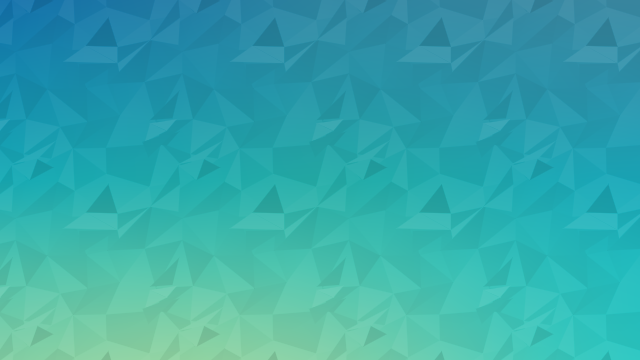
Give the GLSL for this background, as a WebGL 1 fragment shader.

```glsl
precision highp float;
uniform vec2 u_resolution;

#define TILE 0.463        // side of the repeating tile, in canvas heights
#define CELLS 5.0         // mesh cells along a tile
#define JITTER 0.68       // vertex displacement in cells
#define MESH_TONE 0.10    // contrast of the random facets
#define MESH_SLOPE 0.035  // shading drift within a facet
#define GLOW 0.07         // warm light along the lower left

float hash(vec2 p) {
  return fract(sin(dot(p, vec2(127.1, 311.7))) * 43758.5453);
}

float cross2(vec2 a, vec2 b) { return a.x * b.y - a.y * b.x; }

float edgeDistance(vec2 p, vec2 a, vec2 b) {
  return cross2(b - a, p - a) / length(b - a);
}

// Smooth coverage of a triangle with either winding
float triangle(vec2 p, vec2 a, vec2 b, vec2 c, float blur) {
  float winding = sign(cross2(b - a, c - a));
  float inside = min(winding * edgeDistance(p, a, b),
                 min(winding * edgeDistance(p, b, c),
                     winding * edgeDistance(p, c, a)));
  return clamp(inside / blur + 0.5, 0.0, 1.0);
}

// Jittered grid point that repeats with the tile
vec2 meshPoint(vec2 id) {
  vec2 key = mod(id, CELLS);
  vec2 offset = vec2(hash(key + 3.1), hash(key + 17.7)) - 0.5;
  return id + 0.5 + JITTER * offset;
}

float meshFacet(vec2 p, vec2 a, vec2 b, vec2 c, vec2 key, float blur) {
  float tone = MESH_TONE * (hash(key) - 0.5);
  float slope = MESH_SLOPE * dot(p - a, vec2(hash(key + 5.3), hash(key + 9.1)) - 0.5);
  return (tone + slope) * triangle(p, a, b, c, blur);
}

float meshTone(vec2 p, float blur) {
  float tone = 0.0;
  for (int j = -1; j <= 0; j++) {
    for (int i = -1; i <= 0; i++) {
      vec2 id = floor(p) + vec2(float(i), float(j));
      vec2 key = mod(id, CELLS);
      vec2 a = meshPoint(id);
      vec2 b = meshPoint(id + vec2(1.0, 0.0));
      vec2 c = meshPoint(id + 1.0);
      vec2 d = meshPoint(id + vec2(0.0, 1.0));
      // Most diagonals rise to the right
      bool rising = hash(key + 31.0) < 0.7;
      tone += meshFacet(p, a, b, rising ? d : c, key + 41.0, blur);
      tone += meshFacet(p, c, d, rising ? b : a, key + 67.0, blur);
    }
  }
  return tone;
}

// Accent triangle, wrapped around the tile borders
float accent(float base, vec2 p, vec2 a, vec2 b, vec2 c, float tone, float blur) {
  vec2 center = (a + b + c) / 3.0;
  vec2 q = fract(p - center + 0.5) - 0.5 + center;
  return mix(base, tone, triangle(q, a, b, c, blur));
}

// Five evenly spaced colours from top to bottom
vec3 ramp(vec3 a, vec3 b, vec3 c, vec3 d, vec3 e, float t) {
  vec4 k = clamp(t * 4.0 - vec4(0.0, 1.0, 2.0, 3.0), 0.0, 1.0);
  return mix(mix(mix(mix(a, b, k.x), c, k.y), d, k.z), e, k.w);
}

vec3 backdrop(vec2 uv) {
  float depth = 1.0 - uv.y;
  vec3 left = ramp(vec3(0.07, 0.44, 0.67), vec3(0.08, 0.56, 0.69), vec3(0.09, 0.67, 0.71),
                   vec3(0.31, 0.77, 0.68), vec3(0.50, 0.81, 0.65), depth);
  vec3 middle = ramp(vec3(0.18, 0.53, 0.64), vec3(0.15, 0.59, 0.66), vec3(0.14, 0.68, 0.66),
                     vec3(0.29, 0.77, 0.69), vec3(0.49, 0.81, 0.66), depth);
  vec3 right = ramp(vec3(0.23, 0.54, 0.64), vec3(0.17, 0.58, 0.68), vec3(0.10, 0.66, 0.73),
                    vec3(0.13, 0.74, 0.75), vec3(0.16, 0.78, 0.76), depth);
  vec3 color = mix(mix(left, middle, clamp(uv.x * 2.0, 0.0, 1.0)), right,
                   smoothstep(0.45, 1.05, uv.x));
  vec2 fromGlow = (uv - vec2(0.29, 0.0)) / vec2(0.22, 0.25);
  return color + GLOW * vec3(1.0, 0.25, -0.3) * exp(-dot(fromGlow, fromGlow));
}

void main() {
  vec2 uv = gl_FragCoord.xy / u_resolution;
  vec2 p = vec2(uv.x * u_resolution.x / u_resolution.y, 1.0 - uv.y) / TILE;
  float blur = 1.2 / (u_resolution.y * TILE);
  float tone = meshTone(p * CELLS, blur * CELLS);

  // Pale facets
  tone = accent(tone, p, vec2(0.515, 0.275), vec2(0.705, 0.28), vec2(0.705, 0.38), 0.08, blur);
  tone = accent(tone, p, vec2(0.515, 0.275), vec2(0.705, 0.38), vec2(0.38, 0.37), 0.08, blur);
  tone = accent(tone, p, vec2(0.705, 0.38), vec2(0.90, 0.24), vec2(0.715, 0.43), 0.07, blur);
  tone = accent(tone, p, vec2(0.90, 0.24), vec2(1.08, 0.11), vec2(1.07, 0.27), 0.05, blur);
  tone = accent(tone, p, vec2(-0.10, 0.74), vec2(0.06, 0.715), vec2(0.0, 0.785), 0.10, blur);
  tone = accent(tone, p, vec2(-0.10, 0.74), vec2(0.0, 0.785), vec2(-0.13, 0.85), 0.08, blur);
  tone = accent(tone, p, vec2(0.07, 0.985), vec2(0.335, 0.845), vec2(0.225, 0.955), 0.07, blur);
  tone = accent(tone, p, vec2(0.07, 0.995), vec2(0.225, 0.95), vec2(0.18, 1.08), 0.05, blur);
  // Deep facets
  tone = accent(tone, p, vec2(0.65, 0.105), vec2(0.515, 0.275), vec2(0.705, 0.28), -0.10, blur);
  tone = accent(tone, p, vec2(0.075, 0.545), vec2(-0.10, 0.72), vec2(0.035, 0.71), -0.07, blur);
  tone = accent(tone, p, vec2(0.075, 0.79), vec2(-0.14, 0.85), vec2(0.0, 0.875), -0.06, blur);
  tone = accent(tone, p, vec2(0.225, 0.955), vec2(0.18, 1.08), vec2(0.32, 1.005), -0.09, blur);
  tone = accent(tone, p, vec2(0.07, -0.005), vec2(-0.095, 0.235), vec2(0.08, 0.105), -0.05, blur);
  tone = accent(tone, p, vec2(-0.145, 0.855), vec2(0.07, 0.77), vec2(-0.11, 0.945), -0.05, blur);
  tone = accent(tone, p, vec2(0.475, 0.385), vec2(0.705, 0.38), vec2(0.475, 0.525), -0.04, blur);

  // Facets veil the gradient with white or black
  vec3 color = mix(backdrop(uv), vec3(step(0.0, tone)), abs(tone));
  gl_FragColor = vec4(color, 1.0);
}
```
